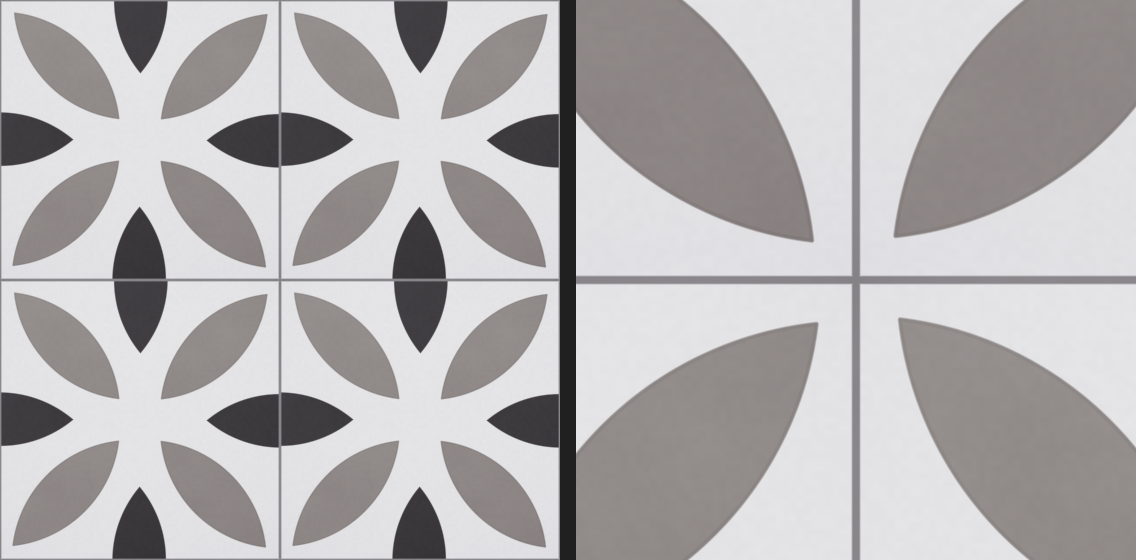
Left: the whole. Right: its middle third, enlarged.
Give the GLSL for this pattern, as a WebGL 1 fragment shader.

```glsl
precision highp float;
// Cement tiles, two by two: four grey diagonal petals and four dark half petals
// on a pale ground. Each petal is a lens distance function, folded by symmetry;
// wrapping value noise mottles the pigment, and thin grout frames every tile.

uniform vec2 u_resolution;

const float TILES = 2.0;
const float GROUT_HALF_WIDTH = 0.0048;
const float PRINT_TILT = 0.006;

const vec3 GROUND_LOW = vec3(0.875, 0.873, 0.888);
const vec3 GROUND_HIGH = vec3(0.902, 0.902, 0.906);
const vec3 GREY_LOW = vec3(0.535, 0.507, 0.505);
const vec3 GREY_HIGH = vec3(0.585, 0.563, 0.558);
const vec3 DARK_LOW = vec3(0.205, 0.195, 0.205);
const vec3 DARK_HIGH = vec3(0.255, 0.245, 0.260);
const vec3 GROUT = vec3(0.535, 0.525, 0.540);

float hash(vec2 p) {
  vec3 q = fract(p.xyx * 0.1031);
  q += dot(q, q.yzx + 33.33);
  return fract((q.x + q.y) * q.z);
}

// Value noise over the unit square that wraps after a whole number of cells.
float wrapNoise(vec2 p, vec2 cells) {
  vec2 g = p * cells;
  vec2 i = floor(g);
  vec2 f = fract(g);
  f = f * f * (3.0 - 2.0 * f);
  vec2 a = mod(i, cells);
  vec2 b = mod(i + 1.0, cells);
  return mix(mix(hash(a), hash(vec2(b.x, a.y)), f.x),
             mix(hash(vec2(a.x, b.y)), hash(b), f.x), f.y);
}

// Mottling from broad clouds down to small stains, centred on zero.
float mottle(vec2 p) {
  float sum = 0.0;
  float weight = 0.5;
  float cells = 5.0;
  for (int i = 0; i < 4; i++) {
    sum += weight * (wrapNoise(p, vec2(cells)) - 0.5);
    weight *= 0.5;
    cells *= 2.0;
  }
  return sum;
}

// Signed distance to a pointed lens lying along y.
float lens(vec2 p, float halfWidth, float halfLength) {
  p = abs(p);
  float radius = (halfLength * halfLength + halfWidth * halfWidth) / (2.0 * halfWidth);
  float offset = radius - halfWidth;
  bool nearTip = (p.y - halfLength) * offset > p.x * halfLength;
  return nearTip ? length(p - vec2(0.0, halfLength))
                 : length(p + vec2(offset, 0.0)) - radius;
}

// Four petals on the diagonals, with slightly blunted tips.
float diagonalPetals(vec2 p) {
  vec2 q = abs(p);
  vec2 axes = vec2(q.x - q.y, q.x + q.y) * 0.70711;
  return lens(axes - vec2(0.0, 0.3725), 0.092, 0.264) - 0.0025;
}

// Four petals centred on the tile sides, so each tile holds one half.
float sidePetals(vec2 p) {
  vec2 q = abs(p);
  return lens(vec2(min(q.x, q.y), 0.5 - max(q.x, q.y)), 0.0945, 0.260) - 0.001;
}

float cover(float d, float blur) {
  return 1.0 - smoothstep(-blur, blur, d);
}

void main() {
  vec2 cell = fract(gl_FragCoord.xy / u_resolution * TILES);
  vec2 p = cell - 0.5;
  float blur = 0.75 * TILES / min(u_resolution.x, u_resolution.y) + 0.0006;

  // Pigment fades from upper left to lower right, with soft stains.
  float stains = mottle(cell);
  float grain = wrapNoise(cell, vec2(120.0)) - 0.5;
  float shade = clamp(0.5 + 0.75 * p.y - 0.35 * p.x + 0.8 * stains, 0.0, 1.0);

  // Pale ground, brightest around the middle.
  float glow = clamp(0.65 + 0.5 * p.y - 0.8 * dot(p, p) + 0.3 * stains, 0.0, 1.0);
  vec3 color = mix(GROUND_LOW, GROUND_HIGH, glow);

  // The print sits a little turned in its tile.
  vec2 printed = p - PRINT_TILT * vec2(p.y, -p.x);
  float greyDist = diagonalPetals(printed);
  float darkDist = sidePetals(printed);

  // Grey petals carry a thin darker rim.
  float rim = cover(abs(greyDist + 0.003) - 0.0015, blur);
  vec3 grey = mix(GREY_LOW, GREY_HIGH, shade) - 0.03 * rim;
  color = mix(color, grey, cover(greyDist, blur));

  vec3 dark = mix(DARK_LOW, DARK_HIGH, min(shade + 0.1, 1.0));
  color = mix(color, dark, cover(darkDist, blur));
  color += 0.012 * grain;

  // Grout along all four sides.
  float side = 0.5 - max(abs(p.x), abs(p.y));
  color = mix(color, GROUT + 0.03 * stains, cover(side - GROUT_HALF_WIDTH, blur));

  gl_FragColor = vec4(color, 1.0);
}
```
